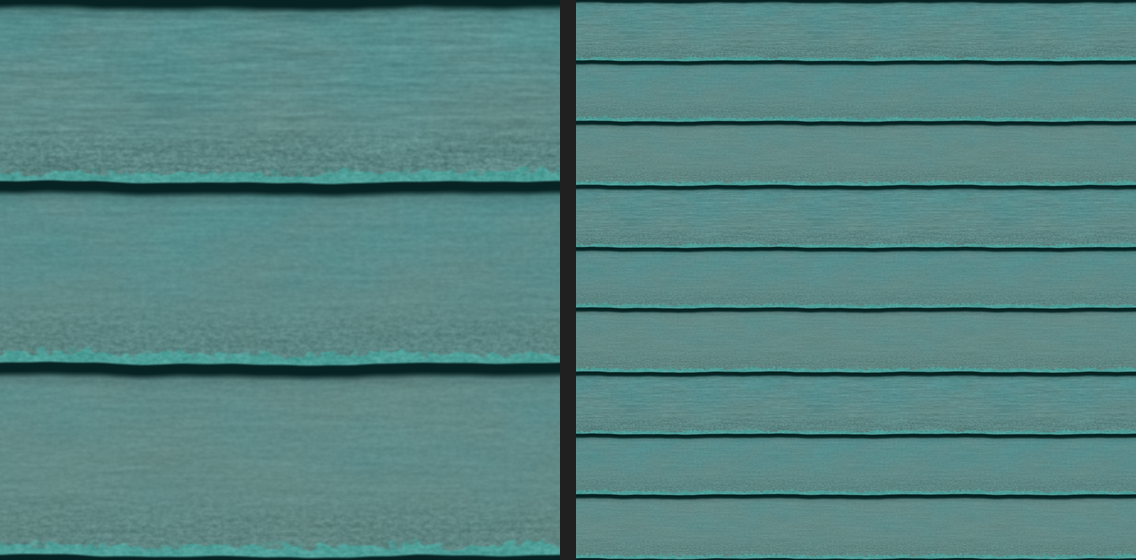
Left: one tile. Right: repeated 3 by 3.
Reproduce this texture procedurally as a WebGL 1 fragment shader.

```glsl
precision highp float;
// Painted teal clapboard siding: three overlapping courses, each with a dark
// shadow line on top, a worn board face and a bright, ragged lower lip.
// Grain, stains and wear are layers of gradient noise that wraps at the edges.
uniform vec2 u_resolution;

const float TAU = 6.2831853;
const float COURSES = 3.0;

const vec3 SHADOW     = vec3(0.025, 0.135, 0.135);
const vec3 PAINT_TOP  = vec3(0.335, 0.555, 0.555);
const vec3 PAINT_LOW  = vec3(0.375, 0.540, 0.530);
const vec3 PAINT_GREY = vec3(0.395, 0.540, 0.525);
const vec3 LIP        = vec3(0.300, 0.640, 0.615);

float hash(vec2 p) {
  vec3 q = fract(vec3(p.xyx) * 0.1031);
  q += dot(q, q.yzx + 33.33);
  return fract((q.x + q.y) * q.z);
}

// Contribution of one lattice corner, wrapped to the period
float corner(vec2 cell, vec2 offset, vec2 period) {
  float angle = TAU * hash(mod(cell, period) + period * 0.37);
  return dot(vec2(cos(angle), sin(angle)), offset);
}

// Gradient noise over the unit square with whole-number cell counts
float noise(vec2 uv, vec2 period) {
  vec2 p = uv * period;
  vec2 i = floor(p);
  vec2 f = p - i;
  vec2 w = f * f * f * (f * (f * 6.0 - 15.0) + 10.0);
  vec2 e = vec2(1.0, 0.0);
  float a = corner(i, f, period);
  float b = corner(i + e.xy, f - e.xy, period);
  float c = corner(i + e.yx, f - e.yx, period);
  float d = corner(i + e.xx, f - e.xx, period);
  return mix(mix(a, b, w.x), mix(c, d, w.x), w.y);
}

// Course coordinate, growing downward; whole numbers are the board edges
float courseCoord(vec2 uv) {
  float turn = TAU * uv.y;
  float uneven = 0.012 + 0.0118 * (1.0 - cos(turn)) - 0.0152 * sin(turn);
  float sag = -0.006 * cos(TAU * uv.x) - 0.004 * sin(3.0 * TAU * uv.x);
  float nicks = 0.008 * noise(uv, vec2(14.0, 3.0));
  return COURSES * uv.y + uneven - sag - nicks;
}

// Long horizontal fibres at two scales
float fibres(vec2 uv) {
  return 0.6 * noise(uv, vec2(5.0, 88.0)) + 0.5 * noise(uv, vec2(22.0, 150.0));
}

// Fine paint speckle
float speckle(vec2 uv) {
  return 0.6 * noise(uv, vec2(76.0, 124.0)) + 0.4 * noise(uv, vec2(150.0, 190.0));
}

// Paint on the board face: h runs from 0 at the top to 1 at the lower edge
vec3 boardFace(vec2 uv, float h, float board) {
  float rough = board < 0.5 ? 1.0 : 0.5;
  float faded = board > 1.5 ? 0.65 : 0.12;
  float stain = noise(uv, vec2(5.0, 9.0)) + 0.5 * noise(uv, vec2(13.0, 24.0));
  float wear = smoothstep(0.62, 0.9, h);

  vec3 color = mix(PAINT_TOP, PAINT_LOW, smoothstep(0.1, 0.8, h + 0.25 * stain));
  color = mix(color, PAINT_GREY, clamp(faded + 0.5 * stain, 0.0, 1.0));
  color += vec3(0.9, 1.0, 1.0) * fibres(uv) * 0.085 * rough;
  color += speckle(uv) * mix(0.045, 0.13, wear * (0.5 + 0.5 * rough));
  return color - 0.02 * wear;
}

// Coverage of the bright lip, with a ragged upper border
float lipMask(vec2 uv, float h) {
  float border = 0.936 + 0.04 * noise(uv, vec2(9.0, 6.0))
                       + 0.045 * noise(uv, vec2(48.0, 72.0));
  return smoothstep(border - 0.014, border + 0.014, h);
}

// Shadow under the board above, soft below and crisp at the lip
float shadowMask(float h, float pixel) {
  float below = 1.0 - smoothstep(0.034, 0.082, h);
  float rim = smoothstep(0.988 - pixel, 1.0, h);
  return max(below, rim);
}

void main() {
  vec2 uv = gl_FragCoord.xy / u_resolution;
  uv.y = 1.0 - uv.y;

  float s = courseCoord(uv);
  float h = fract(s);
  float board = mod(floor(s), COURSES);

  vec3 color = boardFace(uv, h, board);
  vec3 lip = LIP + 0.10 * speckle(uv) + 0.05 * noise(uv, vec2(26.0, 40.0));
  color = mix(color, lip, 0.85 * lipMask(uv, h));

  // Faint dimming just below the shadow line
  color *= 1.0 - 0.10 * (1.0 - smoothstep(0.07, 0.14, h));
  color = mix(color, SHADOW, shadowMask(h, COURSES / u_resolution.y));
  gl_FragColor = vec4(clamp(color, 0.0, 1.0), 1.0);
}
```
